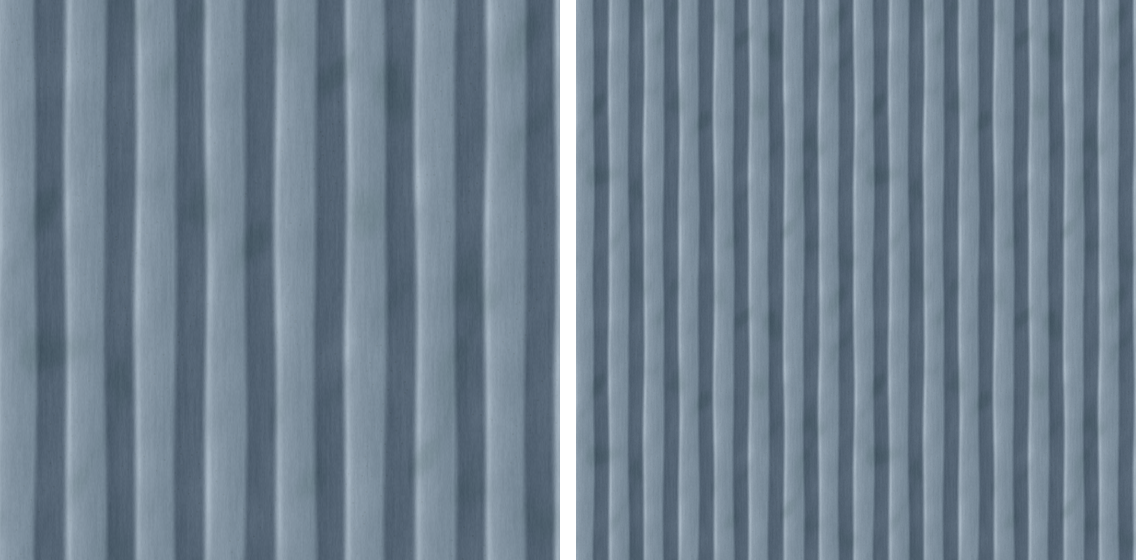
Left: one tile. Right: repeated 2 by 2.
Reproduce this texture procedurally as a Shadertoy shader.

```glsl
const float TAU = 6.2831853;

float hash(vec2 p) {
    vec3 q = fract(vec3(p.xyx) * 0.1031);
    q += dot(q, q.yzx + 33.33);
    return fract((q.x + q.y) * q.z);
}

// Value noise on a grid of whole cells, wrapping at the canvas edge
float grain(vec2 uv, vec2 cells) {
    vec2 p = uv * cells, i = floor(p), f = fract(p);
    f = f * f * (3.0 - 2.0 * f);
    vec2 a = mod(i, cells), b = mod(i + 1.0, cells);
    return mix(mix(hash(a), hash(vec2(b.x, a.y)), f.x),
               mix(hash(vec2(a.x, b.y)), hash(b), f.x), f.y) - 0.5;
}

// Layered sines with whole frequencies: broad, seamless blotches
float blotches(vec2 uv) {
    float sum = 0.0, amp = 0.5;
    vec2 freq = vec2(3.0, 1.0);
    for (int i = 0; i < 5; i++) {
        float k = float(i);
        float bend = 1.3 * sin(TAU * (uv.x * (k + 2.0) - uv.y * 2.0) + k * 2.4);
        sum += amp * sin(TAU * dot(uv, freq) + bend + k * 1.7);
        freq = vec2(-freq.x - 4.0, freq.y + 2.0);
        amp *= 0.72;
    }
    return sum;
}

// Distance to the nearest scattered point, in cells
float cellular(vec2 uv, float cells) {
    vec2 p = uv * cells, i = floor(p);
    float nearest = 1.0;
    for (int y = -1; y <= 1; y++)
    for (int x = -1; x <= 1; x++) {
        vec2 c = i + vec2(x, y), id = mod(c, cells);
        vec2 point = c + vec2(hash(id + 7.0), hash(id + 61.0));
        nearest = min(nearest, length(p - point));
    }
    return nearest;
}

void mainImage(out vec4 fragColor, in vec2 fragCoord) {
    vec2 uv = fragCoord / iResolution.xy;
    float blotch = blotches(uv);

    // Eight ribs with slightly uneven spacing; the phase wraps inside the groove
    float sway = 0.014 * sin(TAU * (uv.x * 3.0 + uv.y) + 1.0)
               + 0.008 * sin(TAU * (uv.x * 5.0 - uv.y * 2.0));
    float p = fract(uv.x * 8.0 + sway + 0.25) - 0.25;

    // Groove, raised face and the bright fold on its left
    float face = smoothstep(-0.13, -0.025, p) * (1.0 - smoothstep(0.45, 0.56, p));
    vec3 groove = vec3(0.312, 0.374, 0.436) + 0.022 * cos(TAU * (p + 0.17));
    vec3 steel = mix(vec3(0.525, 0.588, 0.643), vec3(0.468, 0.537, 0.593),
                     smoothstep(0.0, 0.48, p));
    vec3 color = mix(groove, steel, face);
    float fold = exp(-pow((p + 0.015) / 0.038, 2.0));
    float glow = exp(-pow((p - 0.02) / 0.09, 2.0));
    color += vec3(1.0, 0.97, 0.92) * (0.065 * fold + 0.025 * glow)
           * (1.0 + 0.25 * blotch);

    // Soft stains, faintly green where they darken
    color += 0.014 * blotch;
    color -= vec3(0.022, 0.014, 0.026) * smoothstep(0.4, 1.2, -blotch);

    // Vertical brushing and fine grain
    color += 0.022 * grain(uv, vec2(256.0, 12.0));
    color += 0.020 * grain(uv, vec2(384.0, 64.0));
    color += 0.022 * grain(uv, vec2(512.0, 256.0));

    // Tiny brownish pits
    float pit = 1.0 - smoothstep(0.03, 0.11, cellular(uv, 40.0));
    color -= vec3(0.020, 0.024, 0.036) * pit * smoothstep(-0.2, 0.6, blotch);

    fragColor = vec4(color, 1.0);
}
```
